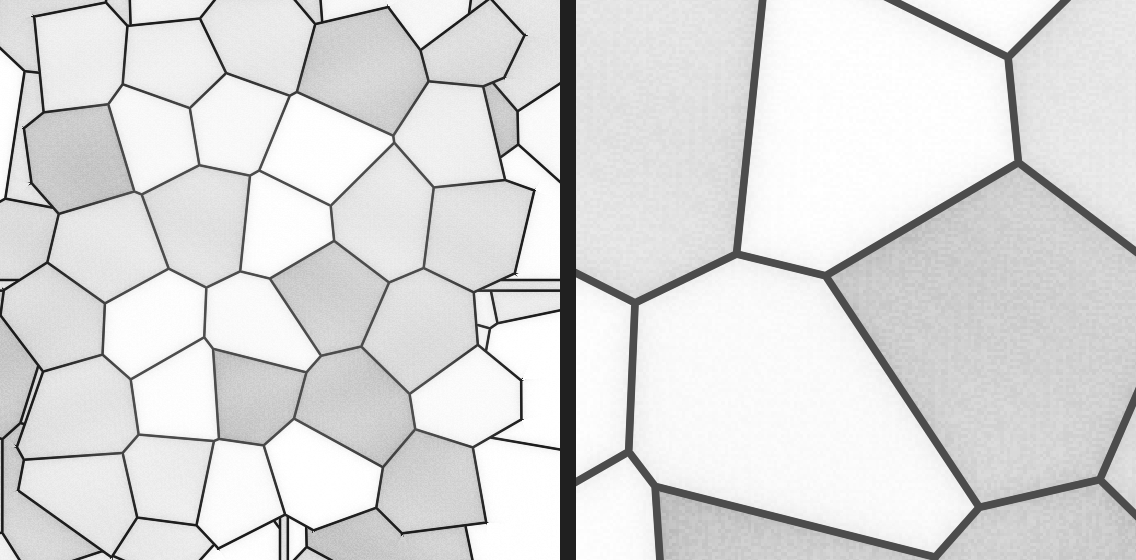
Left, the full canvas; right, a detail of the centre.
Give the GLSL for this pattern, as a WebGL 1 fragment shader.

```glsl
precision highp float;
// Cracked pale stone slabs in front of a second, larger layer split by a central seam.
uniform vec2 u_resolution;

const vec2 FRONT_PITCH = vec2(0.170, 0.151);
const vec2 FRONT_ORIGIN = vec2(0.045, 0.065);
const vec2 FRONT_COUNT = vec2(5.0, 6.0);
const vec2 BACK_PITCH = vec2(0.250, 0.215);
const vec2 SEAM_WIDTH = vec2(0.014, 0.019);
const float LINE_HALF_WIDTH = 0.0023;
const float INK_CENTRE = 0.30;
const float INK_RIM = 0.11;

float hash(vec2 p) {
  return fract(sin(dot(p, vec2(127.1, 311.7))) * 43758.545);
}

// Jittered, slightly staggered site of a cell, in canvas units.
vec2 cellSite(vec2 id, vec2 pitch, float seed) {
  vec2 jitter = vec2(hash(id + seed), hash(id + seed + 19.7)) - 0.5;
  float stagger = 0.24 * (mod(id.y, 2.0) - 0.5);
  return (id + 0.5 + 0.60 * jitter + vec2(stagger, 0.0)) * pitch;
}

// Cellular pattern: xy = id of the nearest cell, z = distance to its edge.
vec3 cells(vec2 p, vec2 pitch, float seed) {
  vec2 base = floor(p / pitch);
  vec2 nearestId = base;
  vec2 nearest = vec2(0.0);
  float best = 9.0;
  for (int j = -1; j <= 1; j++) {
    for (int i = -1; i <= 1; i++) {
      vec2 id = base + vec2(float(i), float(j));
      vec2 toSite = cellSite(id, pitch, seed) - p;
      float d = dot(toSite, toSite);
      if (d < best) {
        best = d;
        nearest = toSite;
        nearestId = id;
      }
    }
  }
  float edge = 9.0;
  for (int j = -2; j <= 2; j++) {
    for (int i = -2; i <= 2; i++) {
      if (i == 0 && j == 0) continue;
      vec2 id = nearestId + vec2(float(i), float(j));
      vec2 toSite = cellSite(id, pitch, seed) - p;
      edge = min(edge, dot(0.5 * (nearest + toSite), normalize(toSite - nearest)));
    }
  }
  return vec3(nearestId, edge);
}

// Mostly near-white greys, some darker.
float slabShade(vec2 id, float seed) {
  float h = hash(id * 1.37 + seed);
  return 1.0 - 0.22 * pow(h, 1.5);
}

// Back layer: x = shade, y = distance to the nearest line.
vec2 backLayer(vec2 p) {
  vec2 fromSeam = (p - 0.5) * vec2(1.0, -1.0);
  vec2 toLines = min(abs(fromSeam), abs(fromSeam - SEAM_WIDTH));
  float seam = min(toLines.x, toLines.y);
  vec2 inside = step(vec2(0.0), fromSeam) * step(fromSeam, SEAM_WIDTH);
  if (max(inside.x, inside.y) > 0.5) return vec2(0.92, seam);
  vec2 shift = step(vec2(0.5), p) * vec2(3.37, 5.61);
  vec3 cell = cells(p + shift, BACK_PITCH, 41.3);
  return vec2(slabShade(cell.xy, 7.9), min(cell.z, seam));
}

void main() {
  float size = min(u_resolution.x, u_resolution.y);
  vec2 p = (gl_FragCoord.xy - 0.5 * u_resolution) / size + 0.5;
  float pixel = 1.0 / size;

  // Front slabs cover a finite block of cells; the back shows around them.
  vec3 front = cells(p - FRONT_ORIGIN, FRONT_PITCH, 3.1);
  vec2 within = step(vec2(0.0), front.xy) * step(front.xy, FRONT_COUNT - 1.0);
  float shade = slabShade(front.xy, 5.3);
  float edge = front.z;
  if (within.x * within.y < 0.5) {
    // Only joints that border the front block overlay the back layer.
    vec2 back = backLayer(p);
    vec2 blockMiddle = FRONT_ORIGIN + 0.5 * FRONT_COUNT * FRONT_PITCH;
    vec2 inward = normalize(blockMiddle - p) * (edge + 0.001);
    vec2 sideways = vec2(-inward.y, inward.x);
    float touching = 0.0;
    for (int k = -1; k <= 1; k++) {
      vec2 probe = p + 1.5 * (inward + float(k) * sideways);
      vec2 id = cells(probe - FRONT_ORIGIN, FRONT_PITCH, 3.1).xy;
      vec2 hit = step(vec2(0.0), id) * step(id, FRONT_COUNT - 1.0);
      touching = max(touching, hit.x * hit.y);
    }
    shade = back.x;
    edge = min(back.y, mix(9.0, edge, touching));
  }

  // Soft tonal drift, shadow along the edges and fine grain.
  float drift = sin(p.x * 17.0 + 2.0 * sin(p.y * 11.0)) * sin(p.y * 19.0 + 1.0);
  shade += 0.15 * (1.0 - shade) * drift;
  shade -= 0.07 * exp(-edge / 0.007);
  float grain = hash(floor(p * 512.0)) - 0.5;
  shade += grain * (0.012 + 0.20 * (1.0 - shade));

  // Joints grow darker away from the centre.
  vec2 offset = abs(p - 0.5);
  float ink = mix(INK_CENTRE, INK_RIM, smoothstep(0.25, 0.46, max(offset.x, offset.y)));
  float slab = smoothstep(-0.6 * pixel, 0.6 * pixel, edge - LINE_HALF_WIDTH);
  gl_FragColor = vec4(vec3(mix(ink, clamp(shade, 0.0, 1.0), slab)), 1.0);
}
```
